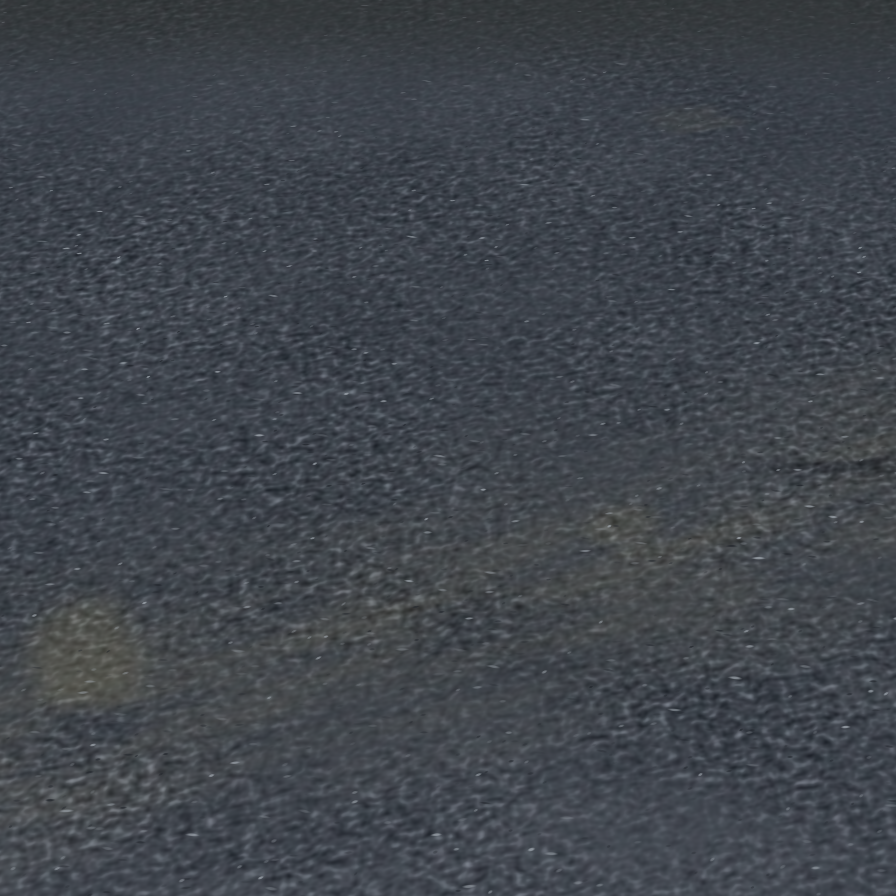
Write a Shadertoy shader that draws this texture.

```glsl
// Worn blue-grey asphalt receding gently towards the top of the canvas.
// Layered gradient noise makes the grain, broad noise the dusty wear,
// and jittered cells scatter bright chips and dark pits.

const vec3 ASPHALT = vec3(0.237, 0.260, 0.294);
const vec3 FAR_EDGE = vec3(0.205, 0.222, 0.232);
const vec3 DUST = vec3(0.305, 0.312, 0.305);
const vec3 SAND = vec3(0.365, 0.360, 0.315);
const vec3 CHIP = vec3(0.66, 0.69, 0.72);
const vec3 PIT = vec3(0.12, 0.135, 0.16);
const float GRAIN_CONTRAST = 0.155;
const float WEAR_CONTRAST = 0.045;
const float GRAIN_TILT = 0.16;
const float CHIP_CELLS = 62.0;
const float PIT_CELLS = 74.0;

vec2 hash2(vec2 p) {
    vec3 q = fract(p.xyx * vec3(0.1031, 0.1030, 0.0973));
    q += dot(q, q.yzx + 33.33);
    return fract((q.xx + q.yz) * q.zy);
}

vec2 gradientAt(vec2 cell) {
    float angle = 6.2832 * hash2(cell).x;
    return vec2(cos(angle), sin(angle));
}

float gradientNoise(vec2 p) {
    vec2 i = floor(p), f = fract(p);
    vec2 u = f * f * f * (f * (f * 6.0 - 15.0) + 10.0);
    vec2 e = vec2(1.0, 0.0);
    float low = mix(dot(gradientAt(i), f), dot(gradientAt(i + e), f - e), u.x);
    float high = mix(dot(gradientAt(i + e.yx), f - e.yx),
                     dot(gradientAt(i + e.xx), f - e.xx), u.x);
    return mix(low, high, u.y);
}

float fbm(vec2 p) {
    float sum = 0.0, amplitude = 0.6;
    for (int k = 0; k < 4; k++) {
        sum += amplitude * gradientNoise(p);
        p = mat2(1.6, 1.2, -1.2, 1.6) * p + 7.3;
        amplitude *= 0.5;
    }
    return sum;
}

// Sparse soft ellipses, one candidate per cell; returns their coverage.
float specks(vec2 p, float share, float seed) {
    vec2 home = floor(p);
    float cover = 0.0;
    for (int y = -1; y <= 1; y++)
    for (int x = -1; x <= 1; x++) {
        vec2 cell = home + vec2(x, y);
        vec2 place = hash2(cell + seed);
        vec2 traits = hash2(cell + seed + 51.7);
        vec2 d = p - cell - 0.15 - 0.7 * place;
        d.y += d.x * (traits.y - 0.5) * 0.8;
        vec2 radius = vec2(mix(0.14, 0.42, traits.y * traits.y), 0.13);
        float shape = 1.0 - smoothstep(0.35, 1.25, length(d / radius));
        float present = step(hash2(cell + seed + 17.3).x, share);
        cover = max(cover, present * shape * mix(0.25, 1.0, traits.x * traits.x));
    }
    return cover;
}

float patchMask(vec2 p, vec2 centre, vec2 radius) {
    return 1.0 - smoothstep(0.45, 1.2, length((p - centre) / radius));
}

void mainImage(out vec4 fragColor, in vec2 fragCoord) {
    vec2 p = fragCoord / iResolution.xy;

    // Ground coordinates: finer towards the top, slightly tilted
    vec2 ground = (p - vec2(0.5, 0.0)) / (1.25 - 0.4 * p.y) + 3.0;
    ground.y -= GRAIN_TILT * ground.x;
    ground += 0.003 * vec2(gradientNoise(ground * 40.0), gradientNoise(ground * 40.0 + 9.0));

    // Broad wear, dust bands and stains
    float wear = fbm(p * vec2(3.0, 6.0) + 2.0);
    float streaks = fbm(vec2(p.x * 5.0, (p.y - 0.25 * p.x) * 22.0) + 11.0);
    float band = p.y - 0.17 - 0.29 * p.x + 0.12 * wear;
    float dust = exp(-band * band / 0.018) * (0.55 + 1.1 * streaks);
    vec3 color = ASPHALT + WEAR_CONTRAST * (wear + 0.5 * streaks);
    color = mix(color, DUST, clamp(dust, 0.0, 0.9));
    color += vec3(0.026, 0.024, 0.025) * (1.0 - smoothstep(0.0, 0.3, p.y));
    color = mix(color, FAR_EDGE, smoothstep(0.88, 1.0, p.y));
    vec2 ragged = p + 0.03 * vec2(wear, streaks);
    color = mix(color, SAND, 0.6 * patchMask(ragged, vec2(0.10, 0.27), vec2(0.075, 0.07)));
    color = mix(color, SAND, 0.4 * patchMask(ragged, vec2(0.70, 0.41), vec2(0.05, 0.03)));
    color = mix(color, SAND, 0.2 * patchMask(ragged, vec2(0.77, 0.87), vec2(0.06, 0.013)));
    color = mix(color, PIT, 0.4 * patchMask(ragged, vec2(0.95, 0.48), vec2(0.12, 0.012)));

    // Pebbled grain, smoother in the distance and in worn areas
    float rough = mix(1.05, 0.38, smoothstep(0.68, 0.98, p.y));
    rough *= clamp(0.9 + 1.1 * fbm(p * vec2(4.0, 7.0) + 23.0), 0.5, 1.3);
    float grain = 0.65 * gradientNoise(ground * vec2(85.0, 135.0))
                + 0.45 * gradientNoise(ground * vec2(150.0, 200.0) + 5.0)
                + 0.45 * gradientNoise(ground * vec2(48.0, 160.0) + 31.0);
    grain += 0.8 * max(grain - 0.15, 0.0);
    color += GRAIN_CONTRAST * rough * grain * vec3(0.97, 1.0, 1.03);
    color += 0.012 * gradientNoise(ground * 60.0 + 71.0) * vec3(1.0, -0.2, 0.3);

    // Dark pits and bright chips
    vec2 stretch = vec2(1.0, 1.4);
    float pits = specks(ground * stretch * PIT_CELLS, 0.13, 3.0);
    color = mix(color, PIT, 0.6 * rough * pits);
    float chips = specks(ground * stretch * CHIP_CELLS, 0.10, 87.0);
    color = mix(color, CHIP, 0.75 * min(rough, 1.0) * chips);

    fragColor = vec4(clamp(color, 0.0, 1.0), 1.0);
}
```
